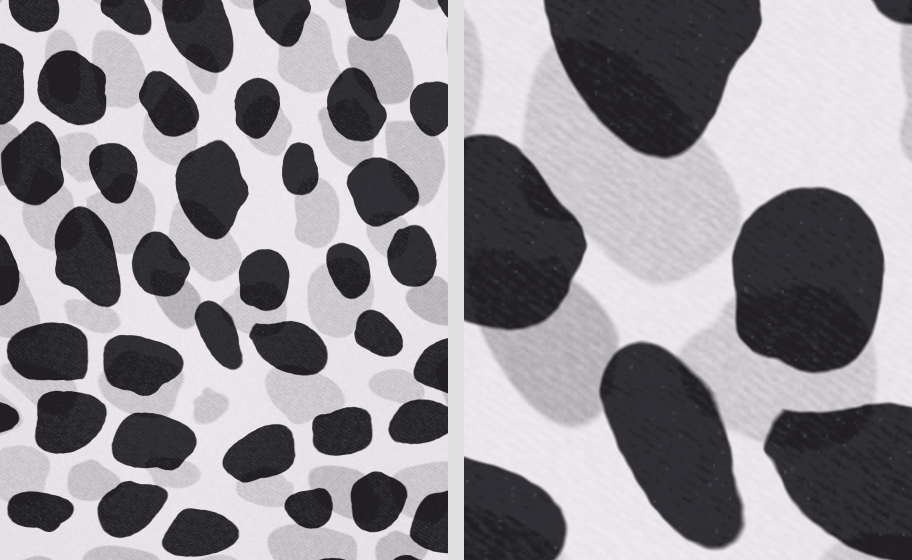
Left, the full canvas; right, a detail of the centre.
Write a Shadertoy shader that draws this pattern.

```glsl
const vec3 CLOTH = vec3(0.915, 0.895, 0.915);
const vec3 SHADOW_LIGHT = vec3(0.805, 0.795, 0.815);
const vec3 SHADOW_DEEP = vec3(0.715, 0.700, 0.725);
const vec3 INK = vec3(0.130, 0.122, 0.140);
const vec3 INK_WORN = vec3(0.190, 0.186, 0.206);

const float CELL = 0.150;          // spot spacing, in canvas heights
const float JITTER = 0.46;         // wander of a spot inside its cell
const vec2 SIZE = vec2(0.25, 0.49);    // spot radius range, in cells
const vec2 STRETCH = vec2(1.12, 1.75); // long to short axis ratio
const float LOW_STRETCH = 1.18;    // extra length in the lower part
const float TILT_TOP = 1.92;       // long axis angle, upper part
const float TILT_BOTTOM = 3.18;    // long axis angle, lower part
const vec2 TURN = vec2(0.35, 0.43);    // heights where the tilt changes
const float TILT_SPREAD = 0.75;
const float GAP = 0.12;            // clear space between spots, in cells
const vec2 SHADOW_SHIFT = vec2(0.42, -0.45);
const float SHADOW_GROW = -0.008;
const float INK_EDGE = 0.0012;
const float SHADOW_EDGE = 0.0022;
const float TWILL_ANGLE = 2.55;
const float THREADS = 190.0;       // twill lines per canvas height

float hash(vec2 p) {
    return fract(sin(dot(p, vec2(127.1, 311.7))) * 43758.5453);
}

float noise(vec2 p) {
    vec2 i = floor(p), f = fract(p);
    f = f * f * (3.0 - 2.0 * f);
    return mix(mix(hash(i), hash(i + vec2(1, 0)), f.x),
               mix(hash(i + vec2(0, 1)), hash(i + vec2(1, 1)), f.x), f.y);
}

float smoothMin(float a, float b, float k) {
    float h = max(k - abs(a - b), 0.0) / k;
    return min(a, b) - 0.25 * h * h * k;
}

vec2 rotate(vec2 p, float a) {
    float c = cos(a), s = sin(a);
    return vec2(c * p.x + s * p.y, c * p.y - s * p.x);
}

// One pebble: a wobbly ellipse with a small shoulder
float pebble(vec2 p, vec2 id, float height) {
    float upper = smoothstep(TURN.x, TURN.y, height);
    float tilt = mix(TILT_BOTTOM, TILT_TOP, upper);
    p = rotate(p, tilt + TILT_SPREAD * (hash(id + 3.1) - 0.5));
    float size = mix(SIZE.x, SIZE.y, hash(id + 5.7));
    float ratio = mix(STRETCH.x, STRETCH.y, hash(id + 8.3));
    ratio = sqrt(ratio * mix(LOW_STRETCH, 1.0, upper));
    vec2 radii = size * vec2(ratio, 1.0 / ratio);
    vec2 q = p / radii;
    float a = atan(q.y, q.x), phase = 6.2832 * hash(id + 11.9);
    float rim = 1.0 + 0.06 * sin(2.0 * a + phase) + 0.06 * sin(3.0 * a + 2.3 * phase);
    float body = (length(q) - rim) * radii.y;
    vec2 shoulder = 0.70 * radii * vec2(cos(phase), sin(phase));
    return smoothMin(body, length(p - shoulder) - 0.42 * size, 0.06);
}

// Scattered pebbles kept apart: x = distance in cells, y = random tone
vec2 spots(vec2 p, float seed) {
    float nearest = 9.0, second = 9.0, tone = 0.0;
    for (int j = -1; j <= 1; j++) {
        float row = floor(p.y) + float(j);
        float brick = 0.5 * mod(row, 2.0);
        for (int i = -1; i <= 1; i++) {
            vec2 cell = vec2(floor(p.x - brick) + float(i), row);
            vec2 id = cell + seed;
            vec2 wander = JITTER * (vec2(hash(id), hash(id + 21.4)) - 0.5);
            vec2 center = cell + vec2(brick, 0.0) + 0.5 + wander;
            float d = pebble(p - center, id, center.y * CELL);
            if (d < nearest) {
                second = nearest;
                nearest = d;
                tone = hash(id + 31.6);
            } else {
                second = min(second, d);
            }
        }
    }
    float trim = 0.5 * (GAP - (second - nearest));
    return vec2(-smoothMin(-nearest, -trim, 0.10), tone);
}

float cover(float d, float edge) {
    float w = max(edge, 0.7 / iResolution.y);
    return 1.0 - smoothstep(-w, w, d * CELL);
}

void mainImage(out vec4 fragColor, in vec2 fragCoord) {
    vec2 uv = fragCoord / iResolution.y;

    // Twill lines broken up by fibre grain
    vec2 along = rotate(uv, TWILL_ANGLE);
    float twill = sin(6.2832 * THREADS * along.y + 4.0 * noise(uv * 60.0));
    float fibre = noise(along * vec2(210.0, 340.0)) - 0.5;
    float grain = hash(floor(uv * 512.0)) - 0.5;
    float weave = 0.22 * twill + 0.9 * fibre + 0.5 * grain;
    float drape = noise(uv * 3.2 + 4.0) - 0.5;

    // Cloth and the faint print showing through from behind
    vec3 color = CLOTH + 0.022 * weave + 0.025 * drape;
    vec2 shadow = spots(uv / CELL + SHADOW_SHIFT, 57.0);
    float shadowCover = cover(shadow.x - SHADOW_GROW, SHADOW_EDGE);
    float depth = shadow.y * shadow.y * shadow.y;
    vec3 shadowColor = mix(SHADOW_LIGHT, SHADOW_DEEP, depth) + 0.055 * weave;
    color = mix(color, shadowColor, shadowCover);

    // Dark print, deeper where both layers overlap, with pale specks
    vec2 p = uv / CELL + 0.008 * (vec2(noise(uv * 150.0), noise(uv * 150.0 + 9.0)) - 0.5);
    vec2 ink = spots(p, 13.0);
    float wear = 0.62 - 0.45 * shadowCover + 0.5 * weave + 0.6 * drape;
    vec3 inkColor = mix(INK, INK_WORN, smoothstep(0.1, 0.8, wear));
    inkColor += 0.06 * smoothstep(0.42, 0.50, grain) * step(0.0, fibre);
    color = mix(color, inkColor, cover(ink.x, INK_EDGE));

    fragColor = vec4(clamp(color, 0.0, 1.0), 1.0);
}
```
